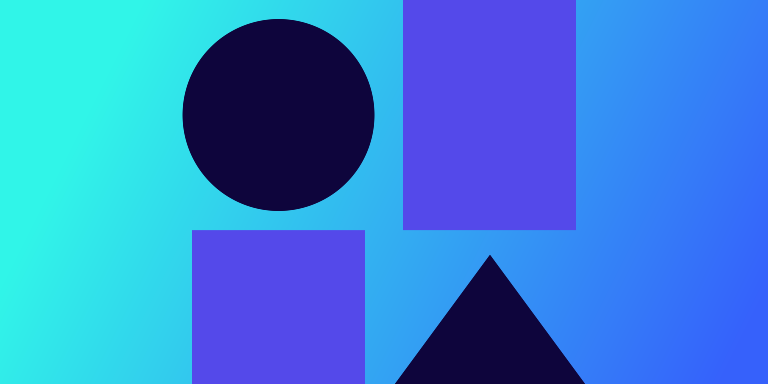
A Shadertoy shader for this background:

```glsl
float boxDistance(vec2 p, vec2 lower, vec2 upper) {
    vec2 d = abs(p - 0.5 * (lower + upper)) - 0.5 * (upper - lower);
    return length(max(d, 0.0)) + min(max(d.x, d.y), 0.0);
}

// Wedge opening downwards from its apex
float wedgeDistance(vec2 p, vec2 apex, float slope) {
    p -= apex;
    return (abs(p.x) + slope * p.y) / sqrt(1.0 + slope * slope);
}

float coverage(float dist) {
    float pixel = 1.0 / iResolution.y;
    return smoothstep(0.5 * pixel, -0.5 * pixel, dist);
}

void mainImage(out vec4 fragColor, in vec2 fragCoord) {
    vec2 p = fragCoord / iResolution.y;

    const vec3 cyan = vec3(0.19, 0.96, 0.91);
    const vec3 blue = vec3(0.21, 0.38, 0.985);
    const vec3 violet = vec3(0.33, 0.285, 0.918);
    const vec3 navy = vec3(0.055, 0.02, 0.235);

    // Diagonal gradient from the upper left to the lower right
    float along = dot(vec2(p.x, 1.0 - p.y), vec2(0.4, 0.2));
    vec3 color = mix(cyan, blue, clamp((along - 0.15) / 0.8, 0.0, 1.0));

    // Violet panels, running past the top and bottom edges
    float panels = min(boxDistance(p, vec2(1.0495, 0.4005), vec2(1.5, 1.2)),
                       boxDistance(p, vec2(0.5, -0.2), vec2(0.9505, 0.4005)));
    color = mix(color, violet, coverage(panels));

    // Dark disc and triangle
    float disc = length(p - vec2(0.7253, 0.7005)) - 0.25;
    float triangle = wedgeDistance(p, vec2(1.276, 0.337), 0.736);
    color = mix(color, navy, coverage(min(disc, triangle)));

    fragColor = vec4(color, 1.0);
}
```
